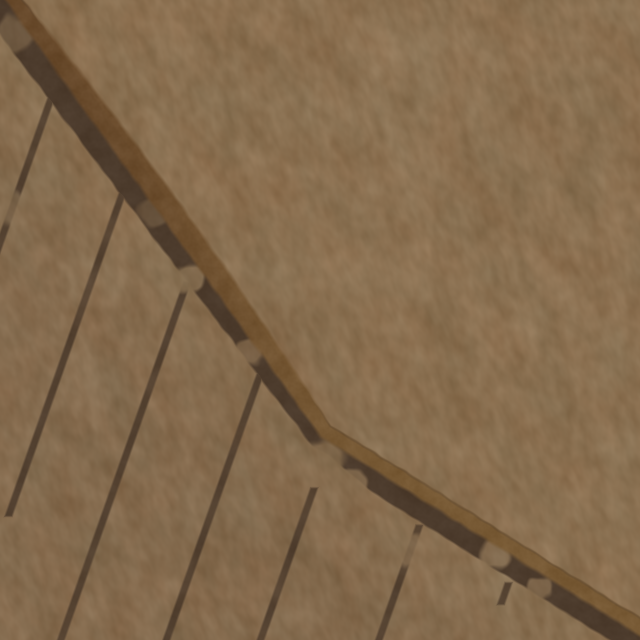
Give the GLSL for this texture, as a Shadertoy shader.

```glsl
// Sandy ground crossed by a bent brown beam with a dark shadow under it,
// and thin slanted slats hanging from the shadow. Half-planes shape the beam,
// loops place the slats and dust, and gradient noise mottles the surfaces.

const float PI = 3.14159;
const float SLAT_SLOPE = 0.353;
const vec2 BEAM_START = vec2(0.036, 1.0);
const vec2 BEAM_BEND = vec2(0.517, 0.335);
const vec2 BEAM_END = vec2(1.0, 0.034);

// Slats: offset across the slant, top height, bottom height
const vec3 SLATS[7] = vec3[7](
    vec3(0.134, 0.85, 0.58), vec3(0.298, 0.71, 0.193), vec3(0.448, 0.56, -0.1),
    vec3(0.613, 0.42, -0.1), vec3(0.760, 0.238, -0.1), vec3(0.945, 0.18, -0.1),
    vec3(1.116, 0.090, 0.055));

// Dust over the dark parts: centre, radius, strength
const vec4 DUST[10] = vec4[10](
    vec4(0.022, 0.945, 0.034, 0.55), vec4(0.240, 0.668, 0.026, 0.45),
    vec4(0.300, 0.566, 0.027, 0.90), vec4(0.390, 0.450, 0.025, 0.75),
    vec4(0.508, 0.284, 0.034, 0.90), vec4(0.552, 0.246, 0.024, 0.80),
    vec4(0.774, 0.135, 0.027, 0.85), vec4(0.842, 0.080, 0.022, 0.75),
    vec4(0.020, 0.672, 0.032, 0.70), vec4(0.644, 0.140, 0.030, 0.75));

vec2 hashGradient(vec2 cell) {
    vec3 q = fract(cell.xyx * vec3(0.1031, 0.1030, 0.0973));
    q += dot(q, q.yzx + 33.33);
    float angle = 2.0 * PI * fract((q.x + q.y) * q.z);
    return vec2(cos(angle), sin(angle));
}

float gradientNoise(vec2 p) {
    vec2 i = floor(p), f = fract(p);
    vec2 u = f * f * f * (f * (f * 6.0 - 15.0) + 10.0);
    float a = dot(hashGradient(i), f);
    float b = dot(hashGradient(i + vec2(1, 0)), f - vec2(1, 0));
    float c = dot(hashGradient(i + vec2(0, 1)), f - vec2(0, 1));
    float d = dot(hashGradient(i + vec2(1, 1)), f - vec2(1, 1));
    return mix(mix(a, b, u.x), mix(c, d, u.x), u.y);
}

float fbm(vec2 p) {
    float sum = 0.0, amplitude = 1.0;
    for (int i = 0; i < 4; i++) {
        sum += amplitude * gradientNoise(p);
        p = mat2(1.6, 1.2, -1.2, 1.6) * p + 7.3;
        amplitude *= 0.65;
    }
    return sum;
}

// Signed distance to a line, positive on its left side
float lineSide(vec2 p, vec2 a, vec2 b) {
    vec2 dir = normalize(b - a);
    return dot(p - a, vec2(-dir.y, dir.x));
}

// Antialiased coverage where d is negative
float cover(float d, float soft) {
    return 1.0 - smoothstep(-soft, soft, d);
}

vec3 groundColor(vec2 p) {
    vec2 grain = vec2(p.x + 0.25 * p.y, 0.6 * p.y);
    float mottle = 0.045 * fbm(grain * 19.0) + 0.035 * gradientNoise(grain * 70.0);
    float hue = fbm(grain * 13.0 + 40.0);
    float broad = 0.02 * gradientNoise(p * 4.0 + 9.0);
    vec3 base = mix(vec3(0.515, 0.415, 0.302), vec3(0.54, 0.437, 0.315),
                    smoothstep(0.5, 1.1, p.x + p.y));
    return base + mottle + broad + hue * vec3(0.012, -0.004, -0.008);
}

float slatMask(vec2 p, float soft) {
    float slant = p.x + SLAT_SLOPE * (1.0 - p.y);
    float mask = 0.0;
    for (int i = 0; i < 7; i++) {
        vec3 slat = SLATS[i];
        float across = abs(slant - slat.x) - 0.0058;
        float ends = max(p.y - slat.y, slat.z - p.y);
        mask = max(mask, cover(max(across, ends), soft));
    }
    return mask;
}

float dustMask(vec2 p) {
    vec2 q = p + 0.009 * vec2(gradientNoise(p * 45.0), gradientNoise(p * 45.0 + 20.0));
    float mask = 0.0;
    for (int i = 0; i < 10; i++) {
        vec4 d = DUST[i];
        mask = max(mask, d.w * (1.0 - smoothstep(0.65 * d.z, 1.05 * d.z, distance(q, d.xy))));
    }
    return mask;
}

void mainImage(out vec4 fragColor, in vec2 fragCoord) {
    vec2 p = fragCoord / iResolution.xy;
    float soft = max(0.0025, 1.0 / iResolution.y);
    vec3 color = groundColor(p);

    // Beam edges measured downward from its upper side
    float side = min(lineSide(p, BEAM_START, BEAM_BEND), lineSide(p, BEAM_BEND, BEAM_END));
    side += 0.0025 * gradientNoise(p * 40.0);
    float along = clamp((p.x - BEAM_START.x) / (BEAM_BEND.x - BEAM_START.x), 0.0, 1.0);
    float bulge = 0.012 * sin(PI * along);
    float depth = mix(0.060, 0.041, along) + 0.013 * smoothstep(0.5, 0.6, p.x);

    // Slats and shadow, with dust letting the ground through
    float shadow = cover(max(side, -side - depth), soft);
    float slats = slatMask(p, soft) * cover(side + 0.03, soft);
    vec3 shadowColor = vec3(0.295, 0.228, 0.170) + 0.025 * fbm(p * 24.0);
    float dark = max(shadow, slats * (0.86 + 0.2 * gradientNoise(p * 18.0)));
    color = mix(color, shadowColor, dark * (1.0 - dustMask(p)));

    // Brown beam, lighter toward the lower right
    float beam = cover(max(side - bulge, -side - 0.023), 1.6 * soft);
    vec3 beamColor = mix(vec3(0.41, 0.288, 0.165), vec3(0.475, 0.355, 0.205),
                         smoothstep(0.1, 0.65, p.x));
    beamColor += 0.035 * fbm(p * 28.0);
    color = mix(color, beamColor, 0.95 * beam);

    fragColor = vec4(clamp(color, 0.0, 1.0), 1.0);
}
```
